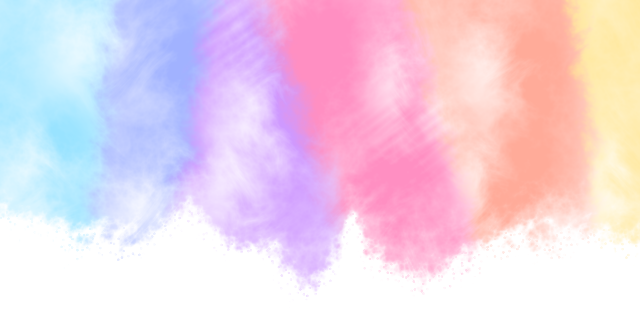
Give the GLSL for this background, as a Shadertoy shader.

```glsl
// Pastel rainbow watercolor wash with mottled bands and a ragged lower edge on white.

const vec3 PAPER = vec3(1.0);
const vec3 CYAN = vec3(0.60, 0.89, 1.00);
const vec3 BLUE = vec3(0.63, 0.70, 1.00);
const vec3 VIOLET = vec3(0.81, 0.60, 1.00);
const vec3 PINK = vec3(1.00, 0.56, 0.76);
const vec3 CORAL = vec3(1.00, 0.67, 0.60);
const vec3 YELLOW = vec3(1.00, 0.90, 0.58);

// Soft spots: center xy, radius zw, in canvas fractions
const vec4 PALE[11] = vec4[11](
    vec4(0.12, 0.84, 0.06, 0.16), vec4(0.04, 0.44, 0.05, 0.12),
    vec4(0.22, 0.36, 0.07, 0.11), vec4(0.38, 0.61, 0.05, 0.17),
    vec4(0.35, 0.42, 0.05, 0.12), vec4(0.61, 0.74, 0.035, 0.15),
    vec4(0.69, 0.63, 0.025, 0.09), vec4(0.75, 0.78, 0.05, 0.14),
    vec4(0.73, 0.45, 0.03, 0.11), vec4(0.88, 0.31, 0.05, 0.08),
    vec4(0.95, 0.42, 0.03, 0.14));
const vec4 RICH[9] = vec4[9](
    vec4(0.11, 0.57, 0.04, 0.10), vec4(0.13, 0.31, 0.03, 0.06),
    vec4(0.29, 0.82, 0.05, 0.22), vec4(0.30, 0.50, 0.03, 0.10),
    vec4(0.46, 0.66, 0.04, 0.25), vec4(0.52, 0.84, 0.07, 0.25),
    vec4(0.64, 0.45, 0.07, 0.17), vec4(0.85, 0.80, 0.05, 0.25),
    vec4(0.82, 0.42, 0.06, 0.16));

vec2 hash2(vec2 p) {
    p = vec2(dot(p, vec2(127.1, 311.7)), dot(p, vec2(269.5, 183.3)));
    return fract(sin(p) * 43758.5);
}

// Distance to the nearest jittered cell point
float cellular(vec2 p) {
    vec2 cell = floor(p), f = fract(p);
    float nearest = 2.0;
    for (int y = -1; y <= 1; y++)
        for (int x = -1; x <= 1; x++) {
            vec2 offset = vec2(x, y);
            vec2 d = offset + hash2(cell + offset) - f;
            nearest = min(nearest, dot(d, d));
        }
    return sqrt(nearest);
}

vec2 sineWarp(vec2 p, float amount) {
    for (int i = 0; i < 4; i++) {
        p += amount * sin(p.yx * vec2(9.0, 11.0) + vec2(1.3, 4.1));
        p = p * 1.7 + 3.1;
    }
    return p / 8.35;
}

// Layered cellular noise, centered near zero
float mottle(vec2 p, float frequency, int octaves) {
    float sum = 0.0, amplitude = 0.5;
    for (int i = 0; i < octaves; i++) {
        sum += amplitude * (0.9 - 2.0 * cellular(p * frequency + 17.3 * float(i)));
        frequency *= 2.0;
        amplitude *= 0.6;
    }
    return sum;
}

float bump(float x, float center, float width) {
    float d = (x - center) / width;
    return exp(-d * d);
}

float spot(vec2 uv, vec4 s) {
    return bump(uv.x, s.x, s.z) * bump(uv.y, s.y, s.w);
}

// Blends to the next pigment across a slanted boundary
vec3 nextBand(vec3 color, vec3 next, vec2 uv, float top, float slant, float blur) {
    float edge = top + slant * (1.0 - uv.y);
    return mix(color, next, smoothstep(-blur, blur, uv.x - edge));
}

vec3 pigment(vec2 uv) {
    vec3 color = nextBand(CYAN, BLUE, uv, 0.175, -0.03, 0.025);
    color = nextBand(color, VIOLET, uv, 0.335, -0.08, 0.025);
    color = nextBand(color, PINK, uv, 0.41, 0.18, 0.035);
    color = nextBand(color, CORAL, uv, 0.635, 0.15, 0.02);
    return nextBand(color, YELLOW, uv, 0.90, 0.05, 0.02);
}

// Height where the paint ends
float paintEdge(float x) {
    return 0.265 + 0.07 * bump(x, 0.0, 0.07) + 0.10 * bump(x, 0.285, 0.04)
        - 0.13 * bump(x, 0.475, 0.06) + 0.10 * bump(x, 0.55, 0.015)
        - 0.14 * bump(x, 0.66, 0.07) + 0.03 * bump(x, 0.94, 0.03);
}

void mainImage(out vec4 fragColor, in vec2 fragCoord) {
    vec2 uv = fragCoord / iResolution.xy;
    vec2 p = fragCoord / iResolution.y;
    vec2 warped = sineWarp(p, 0.04);
    float blotch = mottle(warped, 5.0, 5);
    float grain = mottle(p + 7.0, 22.0, 3);

    // Pigment bands with feathered borders
    vec2 wander = vec2(0.022 * blotch + 0.012 * grain, 0.0);
    vec3 color = pigment(uv + wander);

    // Uneven pigment density
    vec2 ragged = uv + 0.03 * vec2(blotch, grain);
    float pale = 0.0, rich = 0.0;
    for (int i = 0; i < 11; i++) pale += spot(ragged, PALE[i]);
    for (int i = 0; i < 9; i++) rich += spot(ragged, RICH[i]);
    float density = 0.72 + 0.30 * rich - 0.42 * pale + 0.20 * blotch + 0.07 * grain;

    // Diagonal brush streaks
    vec2 along = vec2(p.x * 0.8 + p.y * 0.6, p.y * 0.8 - p.x * 0.6);
    float streak = 0.5 - cellular(along * vec2(5.0, 38.0));
    float brushed = spot(uv, vec4(0.64, 0.58, 0.09, 0.16)) + spot(uv, vec4(0.37, 0.90, 0.06, 0.16));
    density += 0.30 * streak * brushed;

    // Ragged, speckled lower edge
    float height = uv.y - paintEdge(uv.x) + 0.07 * blotch + 0.05 * grain;
    float cover = smoothstep(-0.025, 0.05, height) * mix(0.7, 1.0, smoothstep(0.0, 0.16, height));
    float fleck = 1.0 - smoothstep(0.14, 0.24, cellular(p * 45.0));
    cover = max(cover, 0.4 * fleck * smoothstep(-0.07, 0.0, height));

    fragColor = vec4(mix(PAPER, color, clamp(density, 0.12, 1.0) * cover), 1.0);
}
```
